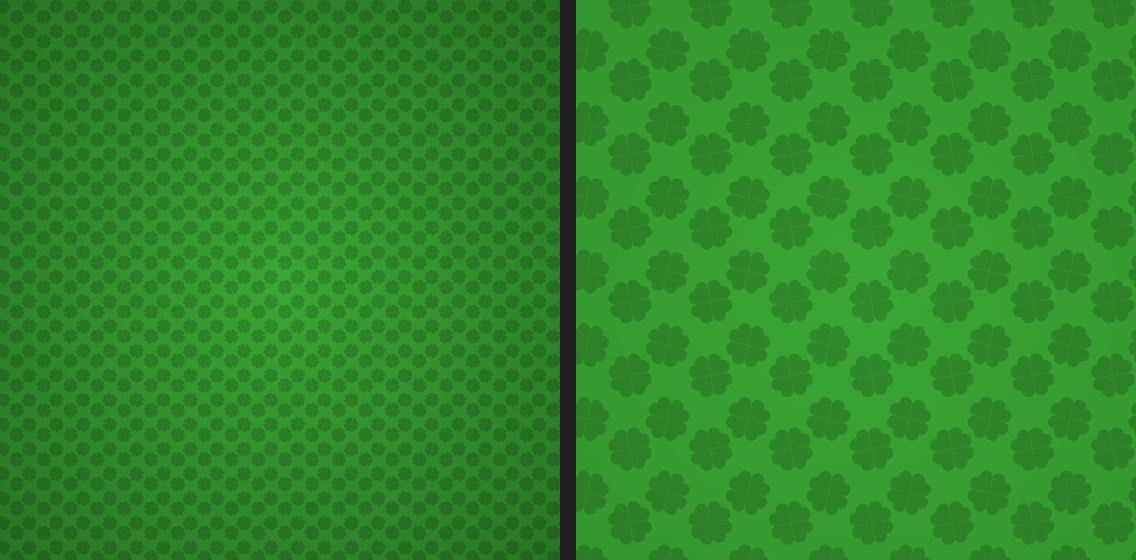
Left, the full canvas; right, a detail of the centre.
Write a Shadertoy shader that draws this pattern.

```glsl
// Tone-on-tone clover wallpaper: two interleaved lattices of small four-leaf
// clovers darken a green radial glow. Each leaf is a heart made by folding the
// plane into one eighth and measuring a tapered capsule.

const vec3 GLOW_CENTER = vec3(0.228, 0.655, 0.202);
const vec3 GLOW_CORNER = vec3(0.155, 0.455, 0.138);
const float GLOW_RADIUS = 0.72;
const vec2 GLOW_POS = vec2(0.505, 0.495);

const vec2 CELL = vec2(0.0479, 0.0439);        // lattice spacing
const vec2 UPPER_ORIGIN = vec2(0.0525, 0.9880); // one clover of each lattice
const vec2 LOWER_ORIGIN = vec2(0.0302, 0.9700);
const float CLOVER_RADIUS = 0.0132;
const float UPPER_TILT = 0.22;
const float LOWER_TILT = -0.18;

const vec2 LOBE_CENTER = vec2(0.64, 0.29);     // in units of the clover radius
const float LOBE_RADIUS = 0.30;
const float LEAF_BASE = 0.07;
const float VEIN_WIDTH = 0.025;
const float VEIN_LENGTH = 0.6;
const float VEIN_FADE = 0.35;
const float SHADE = 0.17;                      // darkening inside a clover

const float QUARTER_TURN = 1.5707963;

mat2 rotation(float a) {
    float c = cos(a), s = sin(a);
    return mat2(c, s, -s, c);
}

// Offset from the nearest lattice point.
vec2 nearestOffset(vec2 p, vec2 origin) {
    vec2 q = (p - origin) / CELL;
    return (q - floor(q + 0.5)) * CELL;
}

// Turn every quarter onto the right-hand leaf, then mirror its lower half.
vec2 foldToLeaf(vec2 p) {
    float quarter = floor(atan(p.y, p.x) / QUARTER_TURN + 0.5);
    p = rotation(-quarter * QUARTER_TURN) * p;
    return vec2(p.x, abs(p.y));
}

// Coverage of one clover, with a faint vein along each leaf.
float clover(vec2 offset, float tilt, float pixel) {
    vec2 p = foldToLeaf(rotation(tilt) * offset / CLOVER_RADIUS);
    float blur = pixel / CLOVER_RADIUS;

    float along = clamp(dot(p, LOBE_CENTER) / dot(LOBE_CENTER, LOBE_CENTER), 0.0, 1.0);
    float leafDist = length(p - LOBE_CENTER * along) - mix(LEAF_BASE, LOBE_RADIUS, along);
    float leaf = 1.0 - smoothstep(-0.6 * blur, 0.6 * blur, leafDist);

    float veinDist = length(vec2(max(p.x - VEIN_LENGTH, 0.0), p.y)) - VEIN_WIDTH;
    float vein = 1.0 - smoothstep(-0.6 * blur, 0.6 * blur, veinDist);
    return leaf * (1.0 - VEIN_FADE * vein);
}

void mainImage(out vec4 fragColor, in vec2 fragCoord) {
    float pixel = 1.0 / iResolution.y;
    vec2 uv = fragCoord * pixel;

    // Background glow
    float falloff = clamp(length(uv - GLOW_POS) / GLOW_RADIUS, 0.0, 1.0);
    vec3 color = mix(GLOW_CENTER, GLOW_CORNER, falloff);

    // Interleaved clover lattices
    float upper = clover(nearestOffset(uv, UPPER_ORIGIN), UPPER_TILT, pixel);
    float lower = clover(nearestOffset(uv, LOWER_ORIGIN), LOWER_TILT, pixel);
    color *= 1.0 - SHADE * max(upper, lower);

    fragColor = vec4(color, 1.0);
}
```
